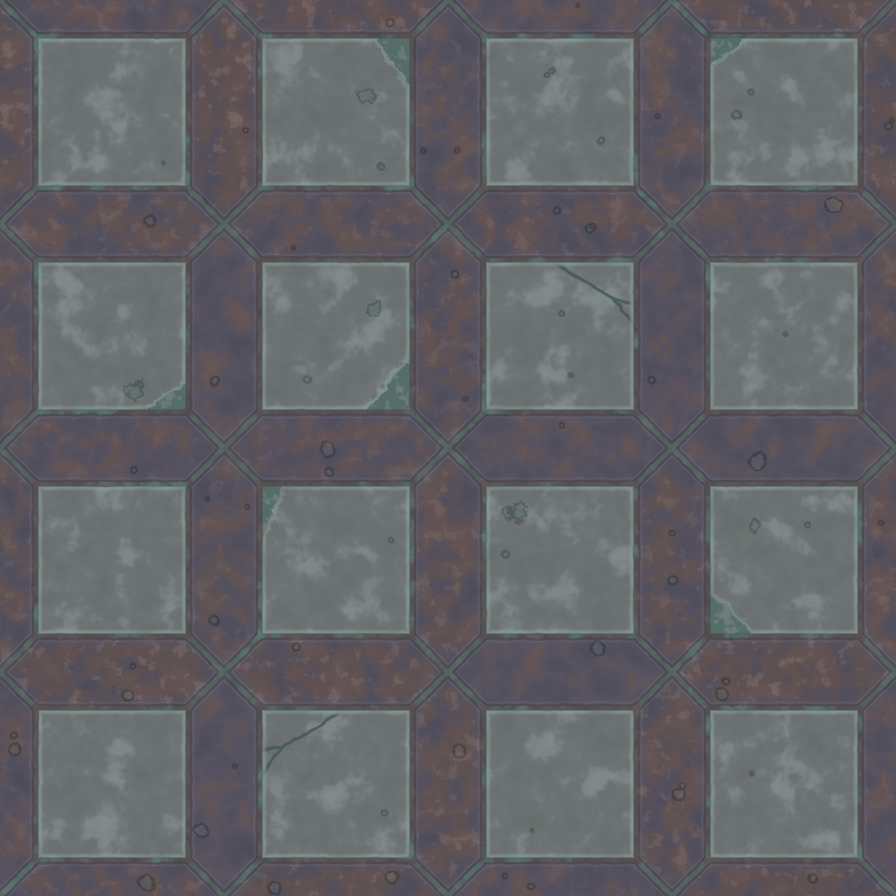
This texture is drawn by a Shadertoy shader. Its source:

```glsl
// Worn floor: a 4 x 4 grid of square stone tiles framed by mitred, rust-stained boards.
// Each cell is folded about its centre for the joints; wrapped gradient noise adds
// stains, and a scrambled tile rank decides which tiles are chipped or cracked.
#define REPEATS 4.0
#define TILE_HALF 0.328
#define BOARD_EDGE 0.348
#define MITRE_HALF 0.011
#define BEVEL 0.014
#define STONE vec3(0.425, 0.446, 0.446)
#define STONE_PALE vec3(0.49, 0.525, 0.53)
#define LIP vec3(0.52, 0.59, 0.59)
#define PURPLE vec3(0.335, 0.322, 0.378)
#define RUST vec3(0.37, 0.315, 0.315)
#define GROUT vec3(0.35, 0.335, 0.33)
#define MOSS vec3(0.34, 0.44, 0.42)

vec2 hash2(vec2 p) {
    vec3 q = fract(p.xyx * vec3(0.1031, 0.1030, 0.0973));
    q += dot(q, q.yzx + 33.33);
    return fract((q.xx + q.yz) * q.zy);
}

// Slope contribution of one lattice corner, wrapped at the period
float corner(vec2 cell, vec2 offset, float period, float seed) {
    float angle = 6.2832 * hash2(mod(cell, period) + seed).x;
    return dot(vec2(cos(angle), sin(angle)), offset);
}

float gradientNoise(vec2 p, float period, float seed) {
    vec2 i = floor(p), f = p - i, e = vec2(1, 0);
    vec2 u = f * f * f * (f * (f * 6.0 - 15.0) + 10.0);
    return mix(mix(corner(i, f, period, seed), corner(i + e, f - e, period, seed), u.x),
               mix(corner(i + e.yx, f - e.yx, period, seed),
                   corner(i + 1.0, f - 1.0, period, seed), u.x), u.y);
}

float fbm(vec2 p, float frequency, float seed) {
    float sum = 0.0, gain = 1.0;
    for (int i = 0; i < 4; i++) {
        sum += gain * gradientNoise(p * frequency, REPEATS * frequency, seed);
        frequency *= 2.0;
        gain *= 0.58;
    }
    return sum;
}

float segment(vec2 p, vec2 a, vec2 b) {
    vec2 d = b - a;
    return length(p - a - d * clamp(dot(p - a, d) / dot(d, d), 0.0, 1.0));
}

// Scattered pits: x is the hollow, y its dark rim
vec2 pits(vec2 p, vec2 extent, float seed, float wobble) {
    vec2 marks = vec2(0);
    for (float i = 0.0; i < 4.0; i++) {
        vec2 place = hash2(vec2(seed, i * 7.0 + 3.0)) * 2.0 - 1.0;
        vec2 kind = hash2(vec2(i * 5.0 + 1.0, seed));
        float radius = mix(0.008, 0.036, kind.x * kind.x);
        float d = length(p - place * extent) - radius * (1.0 + wobble);
        marks = max(marks, step(0.62, kind.y) * vec2(1.0 - smoothstep(-0.008, 0.004, d),
                                                     1.0 - smoothstep(0.001, 0.010, abs(d))));
    }
    return marks;
}

void mainImage(out vec4 fragColor, in vec2 fragCoord) {
    vec2 p = fragCoord / iResolution.xy * REPEATS;
    float aa = REPEATS / iResolution.y;
    vec2 tile = floor(p), f = p - tile - 0.5, a = abs(f);
    float stain = fbm(p, 4.0, 0.0), fine = fbm(p, 14.0, 31.0);

    // Joints: grout round the tiles, moss in patches and along the mitres
    float mitre = abs(a.x - a.y) * 0.7071, reach = max(a.x, a.y);
    float moss = smoothstep(0.0, 0.6, stain + 0.3 * fine);
    moss = max(moss, 0.65 * smoothstep(BOARD_EDGE, BOARD_EDGE + 0.02, reach));
    vec3 color = mix(GROUT, MOSS, moss) * (0.97 + 0.12 * fine);

    // Boards: purple with rust in the middle, each board stained differently
    bool upright = a.x > a.y;
    vec2 middle = upright ? vec2(round(p.x), tile.y + 0.5) : vec2(tile.x + 0.5, round(p.y));
    vec2 traits = hash2(mod(middle, REPEATS) * 2.0 + 11.0);
    float boardSeed = 97.0 * traits.x;
    float boardDist = max(BOARD_EDGE - reach, MITRE_HALF - mitre) + 0.004 * fine;
    float blotch = fbm(p, 7.0, boardSeed);
    float inner = smoothstep(0.0, 0.07, -boardDist);
    float rust = smoothstep(-0.25, 0.4, blotch + 0.5 * traits.y - 0.2) * (0.35 + 0.65 * inner);
    vec3 board = mix(PURPLE, RUST, rust) * (1.0 + 0.10 * blotch);
    board += vec3(0.065, 0.055, 0.04) * smoothstep(0.15, 0.55, fine + 0.3 * blotch) * traits.y;
    vec2 boardExtent = upright ? vec2(0.11, 0.28) : vec2(0.28, 0.11);
    vec2 boardPits = pits(p - middle, boardExtent, boardSeed, 0.6 * fine);
    board = mix(board, MOSS, 0.25 * boardPits.x) * (1.0 - 0.22 * boardPits.y);
    board *= 1.0 - 0.13 * (1.0 - smoothstep(0.0, 0.012, abs(boardDist + 0.002)));
    board += 0.035 * (1.0 - smoothstep(0.0, 0.008, abs(boardDist + 0.015)));
    color = mix(color, board, 1.0 - smoothstep(-aa, aa, boardDist));

    // Wear: the rank chooses the damaged tiles and the corner that suffers
    int rank = (int(tile.x) + 4 * int(tile.y)) * 7 % 16;
    bool chipped = rank == 8 || rank == 15 || rank % 8 == 1 || rank % 8 == 3;
    bool cracked = rank == 6 || rank == 7;
    vec2 side = vec2((rank % 11) % 2 == 0 ? 1.0 : -1.0, rank % 7 != 1 ? 1.0 : -1.0);
    vec2 q = f * side, tileTraits = hash2(mod(tile, REPEATS) * 3.0 + 5.0);
    vec2 legs = mix(vec2(0.09), vec2(0.20, 0.24), rank == 15 ? vec2(0.9) : tileTraits);
    vec2 inset = (TILE_HALF - q) / legs;
    float chip = (1.0 - inset.x - inset.y) * legs.x * legs.y / length(legs) + 0.025 * fine;
    float square = reach - TILE_HALF + 0.005 * max(fine, 0.0);
    float tileDist = chipped ? max(square, chip) : square;

    // Broken corners: moss with flakes of stone left behind
    vec3 rubble = mix(MOSS, STONE_PALE, smoothstep(0.0, 0.35, fine) * 0.7) * 0.97;
    color = mix(color, rubble, 1.0 - smoothstep(-aa, aa, square));

    // Stone face: pale clouds, pits, forked crack and a light worn lip
    float tileSeed = 97.0 * tileTraits.x + 7.0;
    float cloud = fbm(p, 5.0, tileSeed);
    vec3 stone = mix(STONE, STONE_PALE, 0.85 * smoothstep(0.05, 0.6, cloud + 0.15 * fine));
    stone *= 1.0 + 0.05 * cloud + 0.04 * fine;
    vec2 tilePits = pits(f, vec2(0.25), tileSeed, 1.2 * fine);
    stone = mix(stone, MOSS, 0.45 * tilePits.x) * (1.0 - 0.2 * tilePits.y);
    vec2 bent = q + 0.014 * vec2(fine, stain), fork = vec2(0.24, 0.16);
    float crack = min(segment(bent, vec2(-0.05, 0.34), fork),
                  min(segment(bent, fork, vec2(0.34, 0.04)), segment(bent, fork, vec2(0.34, 0.145))));
    if (cracked) stone = mix(stone, MOSS * 0.78, 0.85 * (1.0 - smoothstep(0.003, 0.012, crack)));
    float lip = smoothstep(-1.7 * BEVEL, -0.4 * BEVEL, tileDist);
    stone = mix(stone, LIP, lip * clamp(0.7 + 0.4 * cloud, 0.0, 1.0));
    color = mix(color, stone, 1.0 - smoothstep(-aa, aa, tileDist));

    fragColor = vec4(color, 1.0);
}
```
